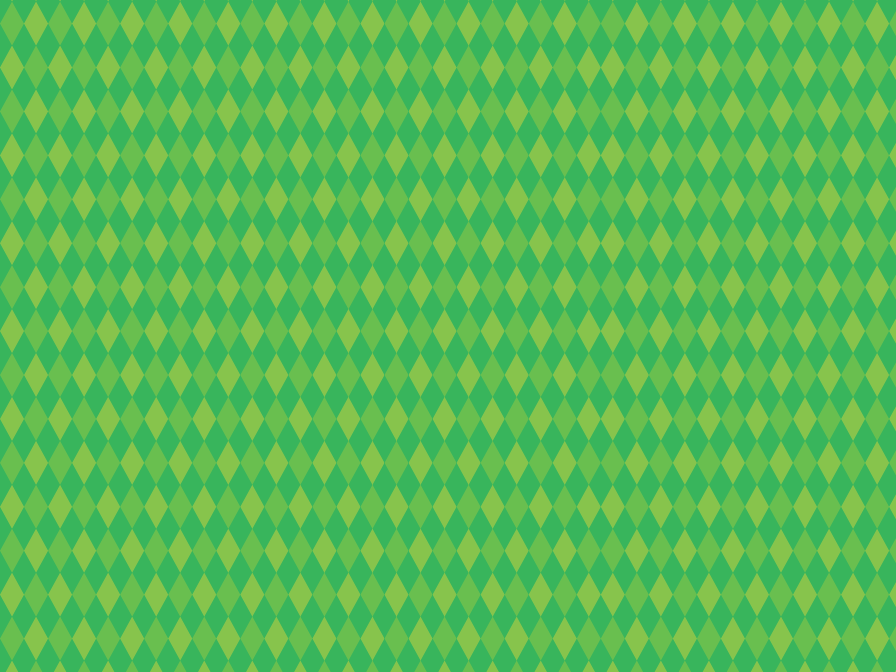
Reproduce this pattern procedurally as a Shadertoy shader.

```glsl
// Harlequin lattice: tall diamonds touching tip to tip on a green ground.
// Each cell holds one diamond distance function; two tints alternate in a
// checkerboard that restarts at the edge of each odd-width tile.

#define COLUMN_PITCH 0.03576   // diamond width, in canvas heights
#define ROW_PITCH    0.06537   // diamond height, in canvas heights
#define TOP_MARGIN   0.0024    // gap above the first full row
#define TILE_COLUMNS 25.0      // columns before the checkerboard restarts
#define GROUND_GREEN vec3(0.22, 0.71, 0.36)
#define MID_GREEN    vec3(0.41, 0.75, 0.31)
#define LIME_GREEN   vec3(0.53, 0.77, 0.30)

// Signed distance to the nearest edge line of a diamond with given half size
float diamondDistance(vec2 p, vec2 halfSize)
{
    vec2 slope = 1.0 / halfSize;
    return (dot(abs(p), slope) - 1.0) / length(slope);
}

// Lime on odd checkerboard cells, mid green on even ones
vec3 diamondTint(vec2 cell)
{
    float column = mod(cell.x, TILE_COLUMNS);
    float isLime = mod(column + cell.y, 2.0);
    return mix(MID_GREEN, LIME_GREEN, isLime);
}

void mainImage(out vec4 fragColor, in vec2 fragCoord)
{
    // Canvas-height units, with rows counted down from the top
    vec2 position = fragCoord / iResolution.y;
    position.y = 1.0 - position.y - TOP_MARGIN;

    // Repeat cells
    vec2 pitch = vec2(COLUMN_PITCH, ROW_PITCH);
    vec2 grid = position / pitch;
    vec2 cell = floor(grid);
    vec2 local = (fract(grid) - 0.5) * pitch;

    // Smooth coverage about one pixel wide
    float pixel = 1.0 / iResolution.y;
    float edge = diamondDistance(local, 0.5 * pitch);
    float coverage = 1.0 - smoothstep(-0.6 * pixel, 0.6 * pixel, edge);

    fragColor = vec4(mix(GROUND_GREEN, diamondTint(cell), coverage), 1.0);
}
```
